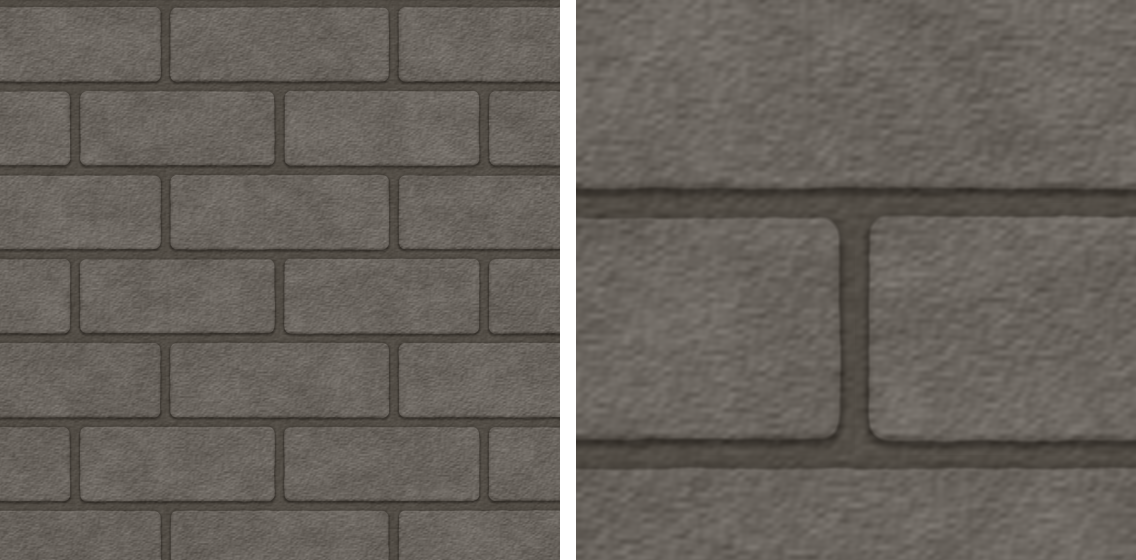
Left: the whole. Right: its middle third, enlarged.
A three.js fragment shader for this texture:

```glsl
// Running brick wall of grey rounded blocks with recessed, shaded mortar.
// Two alternating courses have their own brick length; each brick is a
// rounded-box distance with a wavering edge, and noise adds mottle and grain.

varying vec2 vUv;

const float COURSE_HEIGHT = 0.14987;
const float COURSE_TOP = 0.0044;                // first bed joint, from the top
const vec2 BRICK_LENGTH = vec2(0.4076, 0.3652); // even, odd courses
const vec2 JOINT_START = vec2(0.2956, 0.1341);  // first upright joint of each
const float JOINT_WIDTH = 0.0178;
const float CORNER_RADIUS = 0.0115;
const float EDGE_WAVER = 0.0022;
const float SIZE_VARIATION = 0.0012;
const float EDGE_SOFTNESS = 0.0013;
const float SHADOW_DROP = 0.0035;
const vec2 GRAIN_SCALE = vec2(230.0, 320.0);
const float GRAIN_STRENGTH = 0.105;
const float MOTTLE_STRENGTH = 0.085;

const vec3 BRICK_COLOR = vec3(0.417, 0.396, 0.372);
const vec3 MORTAR_COLOR = vec3(0.325, 0.304, 0.276);
const vec3 SHADOW_COLOR = vec3(0.215, 0.197, 0.175);

float hash(vec2 p) {
  vec3 q = fract(vec3(p.xyx) * 0.1031);
  q += dot(q, q.yzx + 33.33);
  return fract((q.x + q.y) * q.z);
}

float noise(vec2 p) {
  vec2 i = floor(p);
  vec2 f = fract(p);
  f = f * f * (3.0 - 2.0 * f);
  float low = mix(hash(i), hash(i + vec2(1.0, 0.0)), f.x);
  float high = mix(hash(i + vec2(0.0, 1.0)), hash(i + vec2(1.0, 1.0)), f.x);
  return mix(low, high, f.y);
}

float fbm(vec2 p) {
  float sum = 0.0;
  float weight = 0.5;
  for (int i = 0; i < 4; i++) {
    sum += weight * noise(p);
    p = p * 2.03 + vec2(17.3, 9.1);
    weight *= 0.5;
  }
  return sum / 0.9375;
}

float roundedBox(vec2 p, vec2 halfSize, float radius) {
  vec2 q = abs(p) - halfSize + radius;
  return length(max(q, 0.0)) + min(max(q.x, q.y), 0.0) - radius;
}

void main() {
  // Course and brick cell
  float course = (1.0 - vUv.y - COURSE_TOP) / COURSE_HEIGHT;
  float row = floor(course);
  float odd = mod(row, 2.0);
  float brickLength = mix(BRICK_LENGTH.x, BRICK_LENGTH.y, odd);
  float along = (vUv.x - mix(JOINT_START.x, JOINT_START.y, odd)) / brickLength;
  vec2 id = vec2(floor(along), row) + 20.0;
  vec2 cell = vec2(brickLength, COURSE_HEIGHT);
  vec2 p = (vec2(fract(along), 1.0 - fract(course)) - 0.5) * cell;

  // Brick outline with small differences in size and a worn edge
  vec2 vary = vec2(hash(id), hash(id + 51.7)) - 0.5;
  vec2 halfSize = 0.5 * (cell - JOINT_WIDTH) + vary * SIZE_VARIATION;
  float waver = fbm(vUv * 55.0 + id * 3.7) - 0.5;
  float dist = roundedBox(p, halfSize, CORNER_RADIUS) + waver * EDGE_WAVER;
  float brick = 1.0 - smoothstep(-EDGE_SOFTNESS, EDGE_SOFTNESS, dist);

  // Grain lit from above, and broad cloudy mottle
  vec2 g = vUv * GRAIN_SCALE + 7.0;
  float relief = noise(g) - noise(g + vec2(-0.35, 0.75));
  float speckle = noise(g * 0.63 + 91.0) - 0.5;
  float grain = (relief * 0.65 + speckle * 0.5) * GRAIN_STRENGTH;
  float mottle = (fbm(vUv * vec2(24.0, 30.0) + id * 5.3) - 0.5) * MOTTLE_STRENGTH;

  // Brick face: rounded rim, light on top and dark beneath
  float rim = smoothstep(-0.006, 0.0, dist);
  float facing = smoothstep(-0.009, 0.0, abs(p.y) - halfSize.y) * sign(p.y);
  vec3 face = BRICK_COLOR + grain + mottle;
  face += (hash(id + 8.3) - 0.5) * 0.012;
  face += rim * (facing * 0.045 - 0.03);

  // Mortar: contact shade all round and a stronger shadow under each brick
  float dropped = roundedBox(p + vec2(0.0, SHADOW_DROP), halfSize, CORNER_RADIUS);
  float under = 1.0 - smoothstep(-0.002, 0.0045, dropped + waver * EDGE_WAVER);
  float contact = 1.0 - smoothstep(0.0, 0.006, dist);
  float shade = clamp(under * 0.7 + contact * 0.35, 0.0, 1.0);
  vec3 mortar = mix(MORTAR_COLOR, SHADOW_COLOR, shade);
  mortar += grain * 0.6 + mottle * 0.35;

  gl_FragColor = vec4(mix(mortar, face, brick), 1.0);
}
```
